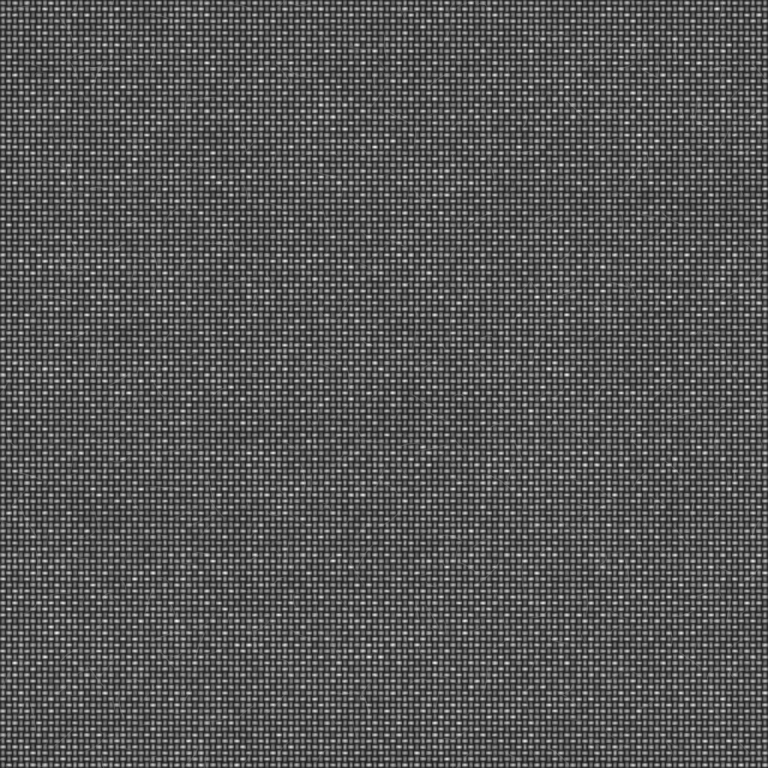
This texture is drawn by a Shadertoy shader. Its source:

```glsl
const float THREADS = 128.0;    // crossings across and down, two per weave repeat
const float HAIR_GRID = 32.0;   // loose fibres across and down
const vec3 GAP_COLOR = vec3(0.085);
const vec3 YARN_COLOR = vec3(0.56);
const vec3 HAIR_COLOR = vec3(0.62);

float hash(vec2 p) {
    vec3 q = fract(vec3(p.xyx) * 0.1031);
    q += dot(q, q.yzx + 33.33);
    return fract((q.x + q.y) * q.z);
}

float valueNoise(vec2 p) {
    vec2 cell = floor(p);
    vec2 f = fract(p);
    f = f * f * (3.0 - 2.0 * f);
    float low = mix(hash(cell), hash(cell + vec2(1.0, 0.0)), f.x);
    float high = mix(hash(cell + vec2(0.0, 1.0)), hash(cell + vec2(1.0)), f.x);
    return mix(low, high, f.y);
}

// Rounded yarn bump: x runs along the yarn, y across it
float yarnBump(vec2 local, float tightness) {
    return exp(-3.7 * local.x * local.x - 8.8 * tightness * local.y * local.y);
}

// Brightness of the yarn on top at a point, in thread units
float weave(vec2 p) {
    vec2 cell = floor(p);
    vec2 local = fract(p) - 0.5;
    bool weftOnTop = mod(cell.x + cell.y, 2.0) > 0.5;

    // Turn the coordinates so that x follows the visible yarn
    vec2 along = weftOnTop ? local : local.yx;
    vec2 strand = weftOnTop ? p : p.yx + 271.0;
    float yarnId = floor(strand.y);

    float tightness = mix(0.92, 1.08, hash(vec2(yarnId, 7.0)));
    float yarnTone = mix(0.96, 1.04, hash(vec2(yarnId, 19.0)));
    float r = hash(cell + 53.0);
    float crossingTone = 0.91 + 0.12 * r + 0.12 * r * r * r * r;
    float fibres = mix(0.85, 1.15, valueNoise(strand * vec2(0.9, 4.0)));
    float sideTone = weftOnTop ? 1.17 : 0.85;
    return yarnBump(along, tightness) * yarnTone * crossingTone * fibres * sideTone;
}

// Coverage of one slightly bowed fibre centred on the origin
float hair(vec2 p, float angle, float halfLength, float bow, float halfWidth, float pixel) {
    float c = cos(angle);
    float s = sin(angle);
    p = vec2(c * p.x + s * p.y, c * p.y - s * p.x);
    float t = p.x / halfLength;
    float d = abs(p.y - bow * (1.0 - t * t));
    float line = 1.0 - smoothstep(halfWidth, halfWidth + pixel, d);
    return line * (1.0 - smoothstep(0.5, 1.0, abs(t)));
}

// Loose fibres scattered over the cloth
float hairs(vec2 uv, float pixel) {
    vec2 p = uv * HAIR_GRID;
    vec2 home = floor(p);
    float cover = 0.0;
    for (int y = -1; y <= 1; y++) {
        for (int x = -1; x <= 1; x++) {
            vec2 id = home + vec2(x, y);
            vec2 center = id + vec2(hash(id + 11.0), hash(id + 37.0));
            float angle = 6.2832 * hash(id + 71.0);
            float halfLength = mix(0.25, 0.85, hash(id + 97.0));
            float bow = mix(-0.18, 0.18, hash(id + 131.0));
            float strength = hash(id + 167.0);
            float fibre = hair(p - center, angle, halfLength, bow, 0.009, pixel * HAIR_GRID);
            cover = max(cover, strength * fibre);
        }
    }
    return cover;
}

void mainImage(out vec4 fragColor, in vec2 fragCoord) {
    vec2 uv = fragCoord / iResolution.xy;
    float pixel = 1.0 / min(iResolution.x, iResolution.y);

    // Woven yarns over dark gaps
    vec3 color = GAP_COLOR + YARN_COLOR * weave(uv * THREADS);

    // Broad unevenness and fine grain
    float cloud = valueNoise(uv * vec2(7.0, 11.0)) + 0.5 * valueNoise(uv * 23.0 + 40.0);
    float grain = valueNoise(uv * THREADS * 3.0 + 90.0);
    color *= 1.0 + 0.05 * (cloud - 0.75) + 0.12 * (grain - 0.5);

    // Faint stray fibres
    color = mix(color, HAIR_COLOR, 0.25 * hairs(uv, pixel));

    fragColor = vec4(clamp(color, 0.0, 1.0), 1.0);
}
```
